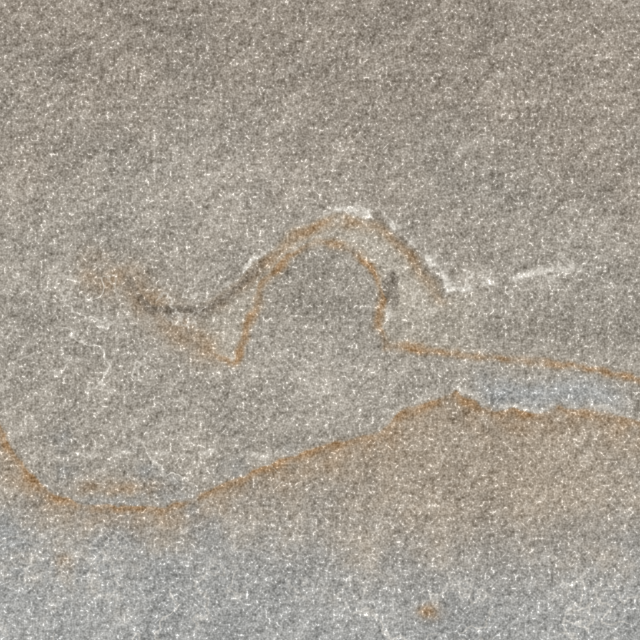
A Shadertoy shader for this texture:

```glsl
const vec3 TAUPE = vec3(.6, .565, .52);
const vec3 STONE = vec3(.645, .62, .578);
const vec3 SLATE = vec3(.64, .642, .632);
const vec3 SAND = vec3(.66, .605, .535);
const vec3 PALE = vec3(.72, .69, .635);
const vec3 RUST = vec3(.64, .515, .38);
const vec3 CHALK = vec3(.89, .87, .83);
const vec3 SHADE = vec3(.47, .44, .4);

vec2 gradientAt(vec2 cell) {
  vec3 q = fract(cell.xyx * vec3(.1031, .103, .0973));
  q += dot(q, q.yzx + 33.33);
  float angle = 6.2832 * fract((q.x + q.y) * q.z);
  return vec2(cos(angle), sin(angle));
}

float noise(vec2 p) {
  vec2 i = floor(p), f = fract(p), e = vec2(1, 0);
  vec2 u = f * f * (3. - 2. * f);
  float low = mix(dot(gradientAt(i), f), dot(gradientAt(i + e), f - e), u.x);
  float high = mix(dot(gradientAt(i + e.yx), f - e.yx), dot(gradientAt(i + 1.), f - 1.), u.x);
  return mix(low, high, u.y);
}

float fbm(vec2 p) {
  float sum = 0., amp = .6;
  for (int i = 0; i < 4; i++) {
    sum += amp * noise(p);
    p = mat2(1.6, 1.2, -1.2, 1.6) * p + 7.3;
    amp *= .55;
  }
  return sum;
}

// Distance to a seam, positive above it and negative below
float seam(vec2 p, vec2 pts[17]) {
  float d = 9., side = 1.;
  for (int i = 0; i < 16; i++) {
    vec2 a = pts[i], s = pts[i + 1] - a, q = p - a;
    d = min(d, length(q - s * clamp(dot(q, s) / dot(s, s), 0., 1.)));
    bool spans = (p.x < a.x) != (p.x < pts[i + 1].x);
    if (spans && q.y < s.y * q.x / s.x) side = -side;
  }
  return d * side;
}

// Soft band with separate widths above and below
float band(float d, float above, float below) {
  float s = d / (d > 0. ? above : below);
  return exp(-s * s);
}

float blot(vec2 p, float x, float y, float w, float h) {
  vec2 q = (p - vec2(x, y)) / vec2(w, h);
  return exp(-dot(q, q));
}

float span(float x, float from, float to) {
  return smoothstep(from - .03, from + .03, x) * smoothstep(to + .03, to - .03, x);
}

// Thin broken cracks along the zero lines of noise
float cracks(vec2 p, float width) {
  float line = 1. - smoothstep(0., width, abs(fbm(p)));
  return line * smoothstep(-.1, .15, noise(p * .8 + 19.));
}

void mainImage(out vec4 fragColor, in vec2 fragCoord) {
  vec2 uv = fragCoord / iResolution.xy;
  vec2 p = uv + .012 * vec2(fbm(uv * 28.), fbm(uv * 28. + 41.));

  // Outer fold, inner fold and lower ledge
  float outer = seam(p, vec2[17](vec2(-.2,.62), vec2(.1,.59), vec2(.155,.59), vec2(.2,.575), vec2(.24,.525),
    vec2(.305,.522), vec2(.355,.55), vec2(.41,.597), vec2(.455,.642), vec2(.52,.668), vec2(.592,.659),
    vec2(.65,.61), vec2(.697,.542), vec2(.768,.55), vec2(.833,.565), vec2(.896,.573), vec2(1.2,.56)));
  float inner = seam(p, vec2[17](vec2(-.2,.6), vec2(.13,.575), vec2(.21,.55), vec2(.275,.485), vec2(.368,.43),
    vec2(.384,.486), vec2(.41,.55), vec2(.45,.6), vec2(.5,.622), vec2(.553,.613), vec2(.588,.577),
    vec2(.6,.531), vec2(.588,.486), vec2(.605,.464), vec2(.677,.453), vec2(.91,.427), vec2(1.1,.385)));
  float ledge = seam(p, vec2[17](vec2(-.1,.42), vec2(0,.33), vec2(.033,.27), vec2(.078,.225), vec2(.143,.208),
    vec2(.26,.203), vec2(.34,.238), vec2(.43,.277), vec2(.52,.303), vec2(.592,.323), vec2(.638,.36),
    vec2(.716,.385), vec2(.755,.36), vec2(.833,.353), vec2(.91,.36), vec2(1,.338), vec2(1.1,.33)));

  // Broad mineral tones
  float cloud = fbm(uv * 5.), mottle = fbm(uv * 15.);
  vec3 col = mix(STONE, TAUPE, smoothstep(.6, 1., uv.y + .3 * cloud + .12 * uv.x));
  col = mix(col, SLATE, smoothstep(.3, .1, uv.y + .2 * cloud + .2 * mottle));
  col = mix(col, SAND, .85 * smoothstep(.004, -.004, ledge) * blot(p, .74, .25, .34, .13));
  float fold = smoothstep(.004, -.004, outer) * smoothstep(-.004, .004, inner);
  col = mix(col, PALE, .75 * fold * span(uv.x, .31, .74));
  col = mix(col, SLATE, span(uv.x, .75, .97) * band(ledge - .03, .02, .025));
  col += .04 * (blot(p, .5, .43, .08, .09) + blot(p, .37, .73, .15, .08));
  col -= .05 * (blot(p, .47, .54, .07, .07) + blot(p, .86, .48, .15, .03));
  col += (.06 * cloud + .1 * mottle) * vec3(1, .95, .88);

  // Rust stains along the seams
  float rust = .85 * band(inner, .006, .007) * smoothstep(.3, .37, uv.x);
  rust = max(rust, .5 * span(uv.x, .13, .34) * band(inner, .03, .025));
  rust = max(rust, .6 * span(uv.x, .33, .69) * band(outer + .01, .009, .013));
  rust = max(rust, .85 * band(ledge, .004, .014));
  rust = max(rust, .4 * band(ledge, .006, .04));
  rust = max(rust, .6 * blot(p, .18, .24, .07, .012));
  float spots = blot(p, .1, .12, .014, .014) + blot(p, .67, .045, .02, .012);
  rust = max(rust, .6 * spots) * (.8 + noise(uv * 35.));
  col = mix(col, RUST, clamp(rust, 0., .9));

  // Shadowed edges and a chipped hollow
  float shade = .75 * span(uv.x, .2, .41) * band(outer + .008, .006, .014);
  shade = max(shade, .5 * span(uv.x, .58, .71) * band(outer, .005, .01));
  shade = max(shade, .65 * smoothstep(.3, .5, blot(p, .612, .548, .012, .03)));
  col = mix(col, SHADE, shade);

  // Chalky crusts and flakes
  float chalk = span(uv.x, .5, .9) * band(outer - .006, .008, .005);
  chalk = max(chalk, span(uv.x, .35, .415) * band(outer - .005, .005, .004));
  chalk = max(chalk, .5 * span(uv.x, .62, .98) * band(ledge - .008, .005, .003));
  chalk = max(chalk, .5 * span(uv.x, .11, .45) * band(p.y - .293, .003, .006));
  chalk = max(chalk, blot(p, .605, .507, .005, .017) + blot(p, .772, .883, .014, .005));
  chalk *= smoothstep(-.3, .15, noise(uv * 45.));
  float flaky = .2 + blot(p, .8, .59, .1, .04) + .7 * blot(p, .2, .47, .14, .14);
  flaky += .7 * blot(p, .25, .26, .15, .03) + .4 * smoothstep(.25, 0., uv.y);
  chalk = max(chalk, .8 * flaky * cracks(uv * 13., .06));
  col = mix(col, CHALK, clamp(chalk, 0., .9));

  // Side-lit relief and fine grain
  float relief = fbm(uv * 38.) - fbm(uv * 38. + vec2(-.16, .2));
  float grain = .4 * noise(uv * 97.) + .6 * noise(uv * 193.) + .5 * noise(uv * 317.);
  col += .17 * relief + .27 * grain + .13 * smoothstep(.2, .55, grain);
  fragColor = vec4(clamp(col, 0., 1.), 1);
}
```
